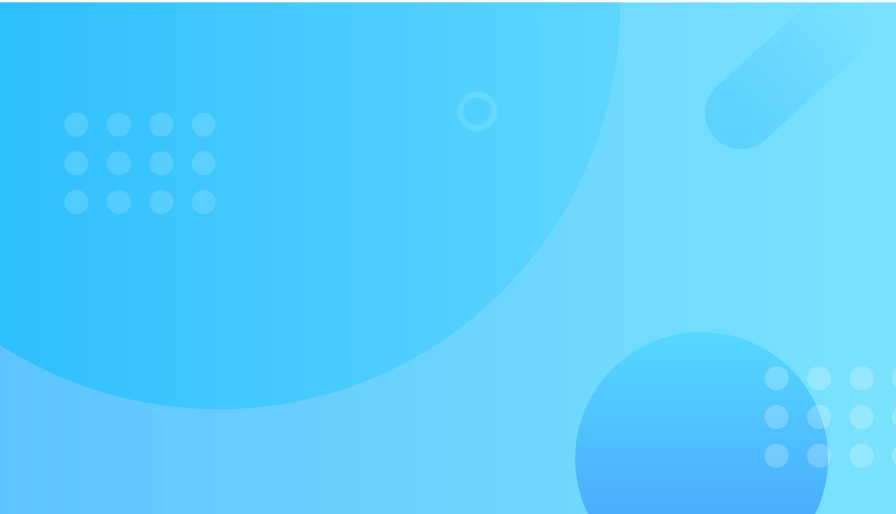
Write a Shadertoy shader that draws this background.

```glsl
// Sky-blue abstract backdrop: large and small discs, a slanted capsule, a ring and dot grids.

// Antialiased coverage of a signed distance, in units of canvas height
float cover(float d) {
    return clamp(0.5 - d * iResolution.y, 0.0, 1.0);
}

float capsule(vec2 p, vec2 a, vec2 b, float radius) {
    vec2 ab = b - a;
    float t = clamp(dot(p - a, ab) / dot(ab, ab), 0.0, 1.0);
    return length(p - a - ab * t) - radius;
}

// Four columns by three rows of dots, starting at the lower left one
float dotGrid(vec2 p, vec2 corner) {
    vec2 spacing = vec2(0.0826, 0.0753);
    vec2 cell = clamp(round((p - corner) / spacing), vec2(0.0), vec2(3.0, 2.0));
    return length(p - corner - cell * spacing) - 0.0234;
}

void mainImage(out vec4 fragColor, in vec2 fragCoord) {
    vec2 p = fragCoord / iResolution.y;
    float across = fragCoord.x / iResolution.x;

    // Backdrop, lighter toward the right
    vec3 color = mix(vec3(0.365, 0.77, 1.0), vec3(0.475, 0.89, 1.0), across);

    // Slanted capsule that fades toward the upper right
    vec2 capEnd = vec2(1.442, 0.780);
    vec2 slant = normalize(vec2(0.74, 0.675));
    float fade = 1.0 - smoothstep(-0.07, 0.36, dot(p - capEnd, slant));
    float bar = cover(capsule(p, capEnd, capEnd + slant, 0.0703));
    color = mix(color, vec3(0.365, 0.825, 1.0), bar * fade);

    // Large disc
    vec3 discColor = mix(vec3(0.18, 0.75, 1.0), vec3(0.37, 0.835, 1.0),
                         clamp(across / 0.69, 0.0, 1.0));
    color = mix(color, discColor, cover(length(p - vec2(0.424, 0.986)) - 0.782));

    // Small disc, deeper blue toward the bottom
    vec3 ballColor = mix(vec3(0.29, 0.68, 1.0), vec3(0.335, 0.845, 1.0),
                         clamp(p.y / 0.354, 0.0, 1.0));
    color = mix(color, ballColor, cover(length(p - vec2(1.365, 0.108)) - 0.246));

    // Translucent ring and dots
    float ring = abs(length(p - vec2(0.9286, 0.7834)) - 0.0329) - 0.0057;
    color = mix(color, vec3(0.45, 0.87, 1.0), 0.55 * cover(ring));
    color = mix(color, vec3(1.0), 0.15 * cover(dotGrid(p, vec2(0.1485, 0.607))));
    color = mix(color, vec3(1.0), 0.22 * cover(dotGrid(p, vec2(1.511, 0.1134))));

    // Thin white strip along the top
    color = mix(color, vec3(1.0), cover(0.9955 - p.y));

    fragColor = vec4(color, 1.0);
}
```
